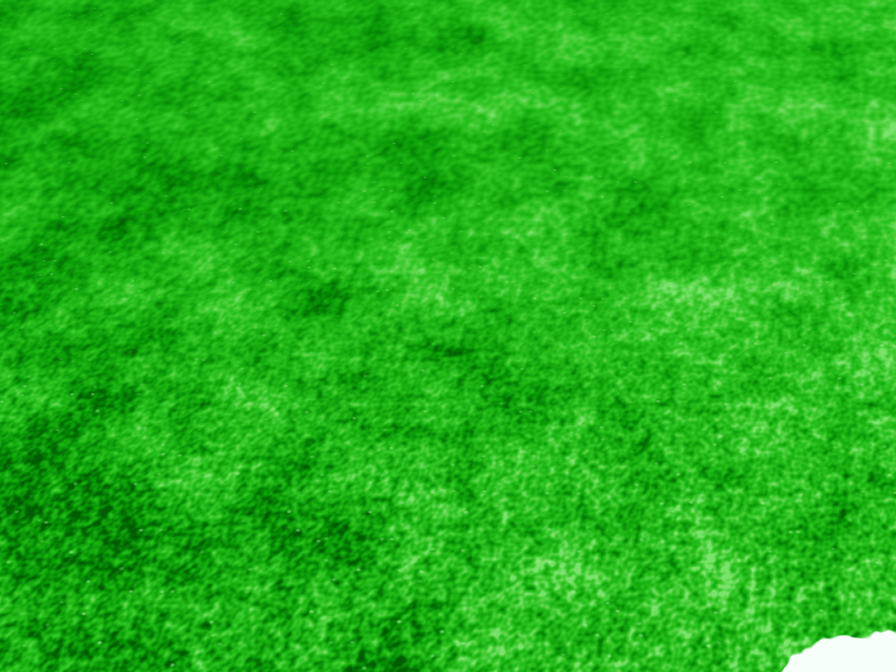
A WebGL 2 fragment shader for this texture:

```glsl
#version 300 es
precision highp float;
// A lawn seen at a slant: gradient noise on a tilted ground plane gives broad
// pale and dark patches, finer noise gives the blades, softer with distance.
// One tone value picks the green from a ramp; a white scrap fills a corner.

uniform vec2 u_resolution;
out vec4 fragColor;

uint scramble(uint v) {
    v = v * 747796405u + 2891336453u;
    v = ((v >> ((v >> 28u) + 4u)) ^ v) * 277803737u;
    return (v >> 22u) ^ v;
}

// Random value from 0 to 1 for a lattice cell
float hash(vec2 cell, uint seed) {
    uvec2 c = uvec2(ivec2(cell));
    return float(scramble(c.x + scramble(c.y + scramble(seed))) >> 8u) / 16777216.0;
}

float cornerSlope(vec2 cell, vec2 offset, uint seed) {
    float angle = 6.2832 * hash(cell, seed);
    return dot(vec2(cos(angle), sin(angle)), offset);
}

float gradientNoise(vec2 p, uint seed) {
    vec2 i = floor(p), f = p - i, e = vec2(0, 1);
    vec2 w = f * f * f * (f * (f * 6.0 - 15.0) + 10.0);
    return mix(mix(cornerSlope(i, f, seed), cornerSlope(i + e.yx, f - e.yx, seed), w.x),
               mix(cornerSlope(i + e, f - e, seed), cornerSlope(i + 1.0, f - 1.0, seed), w.x), w.y);
}

// Ground plane with unit scale at the bottom edge, shrinking to the horizon
vec2 ground(vec2 p, float horizon) {
    return vec2(p.x - 0.667, horizon) * horizon / (horizon - p.y);
}

vec3 grassColor(float tone) {
    vec3 ramp[7] = vec3[7](
        vec3(0.00, 0.36, 0.00), vec3(0.01, 0.48, 0.01), vec3(0.04, 0.60, 0.03),
        vec3(0.10, 0.69, 0.07), vec3(0.17, 0.76, 0.13), vec3(0.31, 0.82, 0.25),
        vec3(0.48, 0.89, 0.42));
    vec3 color = ramp[0];
    for (int k = 1; k < 7; k++)
        color = mix(color, ramp[k], clamp(tone - float(k - 1), 0.0, 1.0));
    return color;
}

// Sparse pale blade tips, one jittered candidate per cell
float flecks(vec2 p) {
    vec2 cell = floor(p);
    vec2 center = 0.3 + 0.4 * vec2(hash(cell, 21u), hash(cell, 22u));
    float spot = 1.0 - smoothstep(0.04, 0.28, length((p - cell - center) * vec2(0.9, 1.2)));
    return spot * step(0.95, hash(cell, 23u)) * (0.4 + 0.6 * hash(cell, 24u));
}

void main() {
    vec2 p = gl_FragCoord.xy / u_resolution.y;
    vec2 field = ground(p, 2.2);
    vec2 turf = ground(p, 3.2);

    // Broad patches, paler to the right and darker in the near left corner
    float patches = 0.8 * (p.x - 0.667)
        - 0.5 * exp(-5.0 * dot(p, p))
        + 1.6 * gradientNoise(field * 3.5, 1u)
        + 1.5 * gradientNoise(field * 8.0, 2u)
        + 0.9 * gradientNoise(field * 18.0, 3u);

    // Blades lean slightly and lose detail with distance
    vec2 blade = turf + vec2(-0.25 * turf.y, 0.0);
    float grain = 1.5 * gradientNoise(blade * 36.0, 4u)
        + 2.1 * gradientNoise(blade * 68.0, 5u)
        + 1.9 * gradientNoise(blade.yx * 120.0, 6u) * (1.0 - smoothstep(0.25, 0.95, p.y));
    grain *= mix(1.15, 0.45, p.y);

    vec3 color = grassColor(3.3 + 1.2 * (patches + grain));
    float tips = flecks(turf * 60.0) * mix(0.6, 0.2, p.y);
    color = mix(color, vec3(0.70, 0.95, 0.66), tips);

    // White scrap with a rounded, slightly ragged top edge
    float rim = 0.055 * (1.0 - exp(30.0 * (1.163 - p.x)))
        + 0.012 * gradientNoise(p * 26.0, 7u)
        + 0.006 * gradientNoise(p * 70.0, 8u);
    float scrap = 1.0 - smoothstep(-0.003, 0.003, p.y - rim);
    color = mix(color, vec3(0.97, 1.0, 0.98), scrap);

    fragColor = vec4(color, 1.0);
}
```
